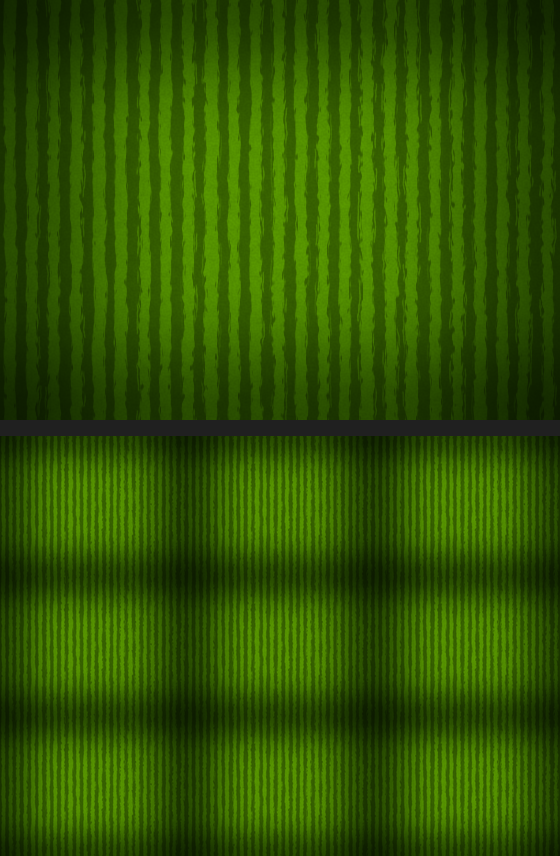
Top, the tile; bottom, the same tile 3 across and 3 down.
Reproduce this pattern procedurally as a WebGL 1 fragment shader.

```glsl
precision highp float;

uniform vec2 u_resolution;

const float STRIPES = 25.0;
const float PI = 3.14159265;
const vec3 STRIPE_GREEN = vec3(0.335, 0.575, 0.0);
const vec3 GAP_GREEN = vec3(0.215, 0.380, 0.0);

float hash(vec2 p, float seed) {
  vec3 q = fract(vec3(p.xyx + seed) * vec3(0.1031, 0.1030, 0.0973));
  q += dot(q, q.yzx + 33.33);
  return fract((q.x + q.y) * q.z);
}

// Dot product of a wrapped lattice gradient with the offset from its corner
float cornerSlope(vec2 cell, vec2 offset, vec2 period, float seed) {
  float angle = 2.0 * PI * hash(mod(cell, period), seed);
  return dot(vec2(cos(angle), sin(angle)), offset);
}

// Gradient noise that repeats after "period" cells, roughly -1 to 1
float gradientNoise(vec2 p, vec2 period, float seed) {
  vec2 cell = floor(p);
  vec2 f = p - cell;
  vec2 w = f * f * f * (f * (f * 6.0 - 15.0) + 10.0);
  vec2 e = vec2(1.0, 0.0);
  float low = mix(cornerSlope(cell, f, period, seed),
                  cornerSlope(cell + e.xy, f - e.xy, period, seed), w.x);
  float high = mix(cornerSlope(cell + e.yx, f - e.yx, period, seed),
                   cornerSlope(cell + e.xx, f - e.xx, period, seed), w.x);
  return 1.4 * mix(low, high, w.y);
}

// Wrapping noise over the whole canvas
float canvasNoise(vec2 uv, vec2 cells, float seed) {
  return gradientNoise(uv * cells, cells, seed);
}

// Noise running along one stripe
float lengthNoise(float id, float y, float cells, float seed) {
  return gradientNoise(vec2(id + 0.5, y * cells), vec2(STRIPES, cells), seed);
}

// Paint coverage of the dry-brushed stripes; pixel is in stripe periods
float brushedStripes(vec2 uv, float pixel) {
  float u = uv.x * STRIPES + 0.08;
  float id = mod(floor(u), STRIPES);
  float sway = 0.07 * (hash(vec2(id, 2.0), 5.0) - 0.5)
             + 0.03 * lengthNoise(id, uv.y, 4.0, 11.0);
  float x = fract(u) - 0.5 - sway;

  // Each side has its own outline and roughness
  float side = step(0.0, x);
  float seed = 17.0 + 20.0 * side;
  float rough = mix(0.25, 1.0, hash(vec2(id, side), 8.0));
  float halfWidth = 0.27 + 0.07 * (hash(vec2(id, side), 3.0) - 0.5);
  float outline = halfWidth - abs(x)
                + 0.07 * lengthNoise(id, uv.y, 13.0, seed)
                + 0.035 * lengthNoise(id, uv.y, 54.0, seed + 1.0);

  // Ragged edge
  float bristle = canvasNoise(uv, vec2(200.0, 56.0), 61.0);
  float paint = smoothstep(-pixel, pixel, outline + 0.09 * rough * bristle);

  // Bare flecks, densest near the edge and in worn stretches
  float worn = rough + 0.6 * lengthNoise(id, uv.y, 6.0, seed + 2.0);
  float fleck = canvasNoise(uv, vec2(225.0, 44.0), 73.0);
  float limit = mix(0.5 - 0.4 * worn, 1.3, smoothstep(0.02, 0.24, outline));
  float soft = 8.0 * pixel;
  paint *= 1.0 - smoothstep(-soft, soft, fleck - limit);

  // Broken hairline left by a stray bristle
  float hairline = 1.0 - smoothstep(0.0, pixel, abs(outline + 0.075) - 0.012);
  float broken = smoothstep(0.0, 0.25, lengthNoise(id, uv.y, 18.0, seed + 3.0));
  float stray = hairline * broken * smoothstep(0.5, 0.75, rough);
  return max(paint, 0.75 * stray);
}

// Darkening toward the borders, level across the wrap
float vignette(vec2 uv) {
  vec2 c = cos(PI * uv);
  vec2 falloff = 1.0 - 0.47 * pow(c * c, vec2(2.4));
  return falloff.x * falloff.y;
}

void main() {
  vec2 uv = gl_FragCoord.xy / u_resolution;
  float pixel = STRIPES / u_resolution.x;

  vec3 color = mix(GAP_GREEN, STRIPE_GREEN, brushedStripes(uv, pixel));

  // Paper grain and broad mottling
  float grain = 0.05 * canvasNoise(uv, vec2(240.0, 180.0), 91.0)
              + 0.03 * canvasNoise(uv, vec2(64.0, 48.0), 97.0);
  float light = vignette(uv) * (1.0 + grain);

  // Shadows lose red faster than green
  color *= pow(vec3(light), vec3(1.15, 1.0, 1.0));
  gl_FragColor = vec4(color, 1.0);
}
```
